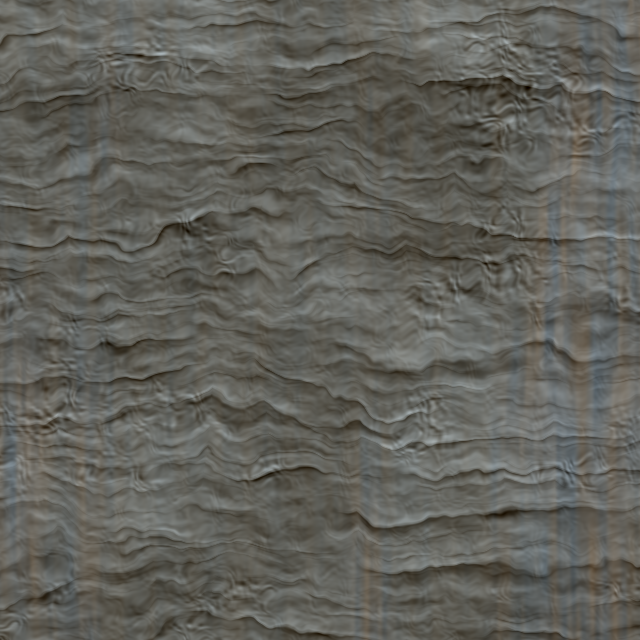
Give the GLSL for this texture, as a three.js fragment shader.

```glsl
// Weathered layered cliff: wavy ledges with lit lips and dark undercuts.
// Three scales of ledges share one warped height coordinate; strata relief,
// crumbly grit and vertical mineral streaks are laid over them.

varying vec2 vUv;

const vec3  STONE       = vec3(0.388, 0.387, 0.361); // colour at mean tone
const vec3  TONE_TINT   = vec3(0.89, 1.0, 1.10);     // brown shade, blue light
const vec3  RUST_TINT   = vec3(0.085, 0.010, -0.065);
const vec3  WASH_TINT   = vec3(0.018, 0.022, 0.036);
const float LEDGE_COUNT = 16.0;
const float LIP_LIGHT   = 0.12;
const float SHADOW      = 0.36;
const float EDGE_SOFT   = 0.0032;
const float BROAD_GAIN  = 0.23;
const float RELIEF_GAIN = 0.27;
const float PIT_GAIN    = 0.22;
const float STREAK_GAIN = 0.09;

float hash(vec2 p) {
  vec3 q = fract(vec3(p.xyx) * 0.1031);
  q += dot(q, q.yzx + 33.33);
  return fract((q.x + q.y) * q.z);
}

float noise(vec2 p) {
  vec2 cell = floor(p);
  vec2 f = fract(p);
  f = f * f * (3.0 - 2.0 * f);
  float low  = mix(hash(cell), hash(cell + vec2(1.0, 0.0)), f.x);
  float high = mix(hash(cell + vec2(0.0, 1.0)), hash(cell + 1.0), f.x);
  return mix(low, high, f.y);
}

float fbm(vec2 p) {
  float sum = 0.0;
  float gain = 0.54;
  for (int i = 0; i < 3; i++) {
    sum += gain * noise(p);
    p = p * 2.03 + vec2(17.3, 9.1);
    gain *= 0.56;
  }
  return sum;
}

// Vertical shift that bends all layers into sagging, ragged waves.
float layerBend(vec2 p) {
  float wave  = noise(p * vec2(7.0, 6.0) + 3.7) - 0.5;
  float sag   = abs(2.0 * noise(p * vec2(13.0, 11.0) + 41.2) - 1.0) - 0.4;
  float rough = noise(p * vec2(31.0, 30.0) + 8.9) - 0.5;
  float jag   = noise(p * vec2(80.0, 75.0) + 60.4) - 0.5;
  return 0.046 * wave + 0.019 * sag + 0.014 * rough + 0.0055 * jag;
}

// Light on the lip above each ledge edge, shadow in the undercut below it.
float ledges(vec2 p, float count, float seed) {
  float level = p.y * count;
  level += 1.3 * noise(vec2(p.x * 4.5, level * 0.45) + seed);
  float edge = floor(level + 0.5);
  float d = level - edge;
  vec2 along = vec2(p.x * count * 0.5 + edge * 7.31, edge * 3.7 + seed);
  float run = 0.75 * noise(along) + 0.25 * noise(along * vec2(3.7, 1.0) + 9.4);
  float strength = smoothstep(0.30, 0.76, run) * (1.0 - 2.0 * abs(d));
  float depth = mix(22.0, 8.0, noise(along * vec2(1.9, 1.0) + 27.7));
  float soft = EDGE_SOFT * count;
  float under = smoothstep(0.0, soft, -d)
              * (0.62 * exp(-depth * abs(d)) + 0.38 * exp(-4.0 * abs(d)));
  float lip = smoothstep(0.0, soft, d) * exp(-4.0 * abs(d));
  return strength * (LIP_LIGHT * lip - SHADOW * under);
}

void main() {
  vec2 p = vUv;
  vec2 bent = vec2(p.x, p.y + layerBend(p));

  // Ledges from coarse to fine
  float tone = ledges(bent, LEDGE_COUNT, 5.2)
             + 0.75 * ledges(bent, LEDGE_COUNT * 1.9, 23.6)
             + 0.50 * ledges(bent, LEDGE_COUNT * 3.9, 71.4);

  // Broad stains and thin strata lit from above
  tone += BROAD_GAIN * (fbm(bent * vec2(5.0, 9.0) + 12.5) - 0.50);
  vec2 strata = bent * vec2(15.0, 48.0);
  tone += RELIEF_GAIN * (fbm(strata) - fbm(strata + vec2(0.1, 0.50)));

  // Crumbly grit, strongest in patches
  float patchy = smoothstep(0.54, 0.80, fbm(p * vec2(9.0, 11.0) + 33.1));
  vec2 grit = p * vec2(125.0, 150.0) + 3.0 * noise(p * 40.0);
  float pits = noise(grit) - noise(grit + vec2(0.4, 0.8));
  tone += PIT_GAIN * pits * (0.24 + 0.76 * patchy);

  // Tall vertical streaks, pale and blue with rust threads
  float column = smoothstep(0.45, 0.80, 0.75 * noise(vec2(p.x * 9.0, p.y * 0.8) + 19.8)
                                      + 0.25 * noise(p * vec2(22.0, 5.0) + 66.1));
  float lean = p.x + 0.010 * noise(p * vec2(3.0, 6.0));
  float thread = noise(vec2(lean * 65.0, p.y * 6.0) + 4.3) - 0.5;
  float fibre = noise(vec2(lean * 140.0, p.y * 11.0) + 51.7) - 0.5;
  float cover = 0.25 + 0.75 * column;
  tone *= 1.0 - 0.25 * column;
  tone += STREAK_GAIN * cover * (0.6 * fibre - 0.4 * thread);

  vec3 color = STONE + TONE_TINT * tone;
  color += cover * RUST_TINT * (thread + 0.5 * fibre) + column * WASH_TINT;
  gl_FragColor = vec4(clamp(color, 0.0, 1.0), 1.0);
}
```
